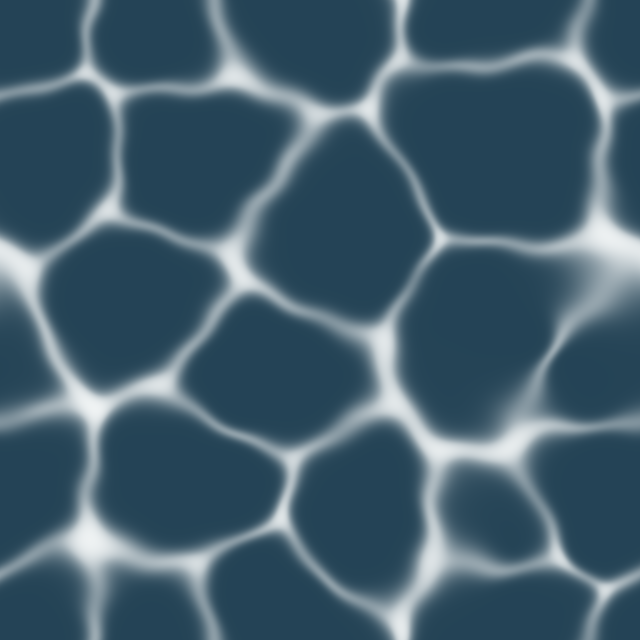
A three.js fragment shader for this texture:

```glsl
// Tiling water caustics: soft pale light webs around rounded dark blue cells.
varying vec2 vUv;

const float TAU = 6.2831853;
const float CELLS = 4.0; // whole cells per tile side

vec3 hash3(vec2 c) {
  vec3 q = vec3(dot(c, vec2(127.1, 311.7)),
                dot(c, vec2(269.5, 183.3)),
                dot(c, vec2(419.2, 371.9)));
  return fract(sin(q + 1.7) * 43758.545);
}

// Layered sines with whole frequencies, so they wrap; about -1 to 1.
float waves(vec2 uv, float phase) {
  vec2 a = uv * TAU;
  return 0.45 * sin(2.0 * a.x + a.y + phase + sin(2.0 * a.y + phase))
       + 0.35 * sin(3.0 * a.y - 2.0 * a.x + 2.3 * phase)
       + 0.20 * sin(5.0 * a.x + 4.0 * a.y + 3.1 * phase);
}

// Blends the nearest cells: 0 inside one, 1/2 on a border, 2/3 at a junction.
float cellWeb(vec2 p, float softness) {
  vec2 home = floor(p);
  float sum = 0.0;
  float sumSquares = 0.0;
  for (int y = -2; y <= 2; y++) {
    for (int x = -2; x <= 2; x++) {
      vec2 cell = home + vec2(float(x), float(y));
      vec2 wrapped = floor(mod(cell + 0.5, CELLS));
      vec3 rnd = hash3(wrapped);
      vec2 site = cell + 0.5 + 0.78 * (rnd.xy - 0.5);
      // A random head start per site varies cell size and bends the borders.
      float reach = length(p - site) - 0.2 * rnd.z;
      float weight = exp(-reach / softness);
      sum += weight;
      sumSquares += weight * weight;
    }
  }
  return 1.0 - sumSquares / (sum * sum);
}

void main() {
  // Offset so the tile border cuts across strands instead of along them
  vec2 uv = fract(vUv + vec2(0.39, 0.148));

  // Gentle bending plus a finer wobble
  vec2 bend = 0.014 * vec2(waves(uv, 0.6), waves(uv.yx, 2.9));
  vec2 wobble = 0.0025 * sin(TAU * (uv.yx * vec2(11.0, 9.0) + uv * vec2(4.0, -5.0)));
  vec2 p = (uv + bend + wobble) * CELLS;

  // Strands change in width and strength along their length
  float softness = 0.079 + 0.02 * waves(uv, 4.4);
  float web = cellWeb(p, softness);
  float beads = waves(fract(uv * 2.0), 1.3);
  float strength = 2.5 + 0.4 * waves(uv, 5.2) + 0.5 * beads;
  float light = strength * pow(max(web, 0.0), 2.4);

  // Soft shoulder keeps the brightest junctions below pure white
  light = min(light, 0.65) + 0.34 * (1.0 - exp(-max(light - 0.65, 0.0) / 0.34));

  vec3 water = vec3(0.142, 0.264, 0.336);
  vec3 glow = vec3(0.97, 0.98, 0.98);
  gl_FragColor = vec4(mix(water, glow, light), 1.0);
}
```
